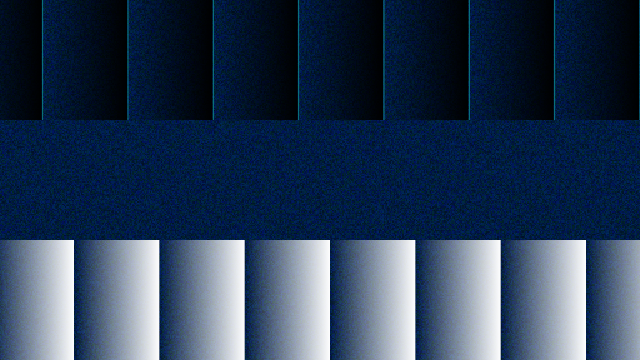
This background is drawn by a Shadertoy shader. Its source:

```glsl
// Three equal bands: navy panels fading to black with thin teal seams,
// a flat navy strip, and navy panels rising to white. Sawtooth ramps shape
// the panels, and a hashed cellular grain speckles the navy share of each.

const vec3 NAVY = vec3(0.0, 0.11, 0.26);
const vec3 BLACK = vec3(0.0);
const vec3 WHITE = vec3(1.0);
const vec3 TEAL = vec3(0.04, 0.52, 0.55);

const float PANEL_WIDTH = 2.0 / 15.0;   // fraction of canvas width
const float TOP_SEAM = 1.0 / 15.0;      // first seam of the top band
const float BOTTOM_SEAM = 0.1172;       // first seam of the bottom band
const float SEAM_WIDTH = 0.0014;
const float LOWER_EDGE = 1.0 / 3.0;
const float UPPER_EDGE = 2.0 / 3.0;
const float GRAIN_ROWS = 288.0;         // grain cells per canvas height
const vec3 GRAIN_AMOUNT = vec3(0.0, 0.45, 0.45);

// Three independent random values per cell, each in 0..1
vec3 hash3(vec2 cell) {
    vec3 p = fract(cell.xyx * vec3(0.1031, 0.1030, 0.0973));
    p += dot(p, p.yxz + 33.33);
    return fract((p.xxy + p.yzz) * p.zyx);
}

// Rising ramp per panel, with its drop smoothed over one pixel
float panelRamp(float x, float seam, float pixel) {
    float slope = pixel / PANEL_WIDTH;
    float t = fract((x - seam) / PANEL_WIDTH + 0.5 * slope);
    return clamp(min(t, (1.0 - t) / slope), 0.0, 1.0);
}

// Coverage of the thin line at each seam
float seamLine(float x, float seam, float pixel) {
    float offset = fract((x - seam) / PANEL_WIDTH + 0.5) - 0.5;
    float dist = abs(offset) * PANEL_WIDTH;
    float inner = max(dist - 0.5 * pixel, -0.5 * SEAM_WIDTH);
    float outer = min(dist + 0.5 * pixel, 0.5 * SEAM_WIDTH);
    return clamp((outer - inner) / pixel, 0.0, 1.0);
}

// Antialiased step along a band edge
float above(float y, float edge, float pixel) {
    return clamp((y - edge) / pixel + 0.5, 0.0, 1.0);
}

void mainImage(out vec4 fragColor, in vec2 fragCoord) {
    vec2 uv = fragCoord / iResolution.xy;
    vec2 pixel = 1.0 / iResolution.xy;

    // Grain in height-based cells, so its size follows the canvas
    vec2 cell = floor(fragCoord / iResolution.y * GRAIN_ROWS);
    vec3 grain = 2.0 * hash3(cell) - 1.0;
    vec3 navy = NAVY * (1.0 + GRAIN_AMOUNT * grain);

    // Bands
    vec3 bottom = mix(navy, WHITE, panelRamp(uv.x, BOTTOM_SEAM, pixel.x));
    vec3 top = mix(navy, BLACK, panelRamp(uv.x, TOP_SEAM, pixel.x));
    top = mix(top, TEAL, seamLine(uv.x, TOP_SEAM, pixel.x));

    // Stack from the bottom up
    vec3 color = mix(bottom, navy, above(uv.y, LOWER_EDGE, pixel.y));
    color = mix(color, top, above(uv.y, UPPER_EDGE, pixel.y));
    fragColor = vec4(color, 1.0);
}
```
